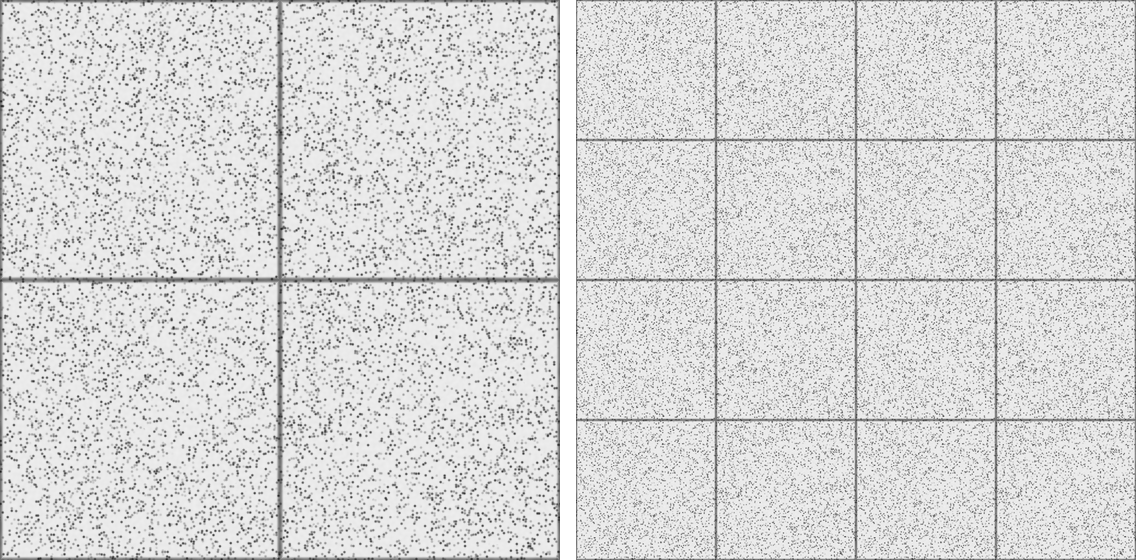
Left: one tile. Right: repeated 2 by 2.
A Shadertoy shader for this texture:

```glsl
// Pale speckled floor: two by two square slabs with soft grey joints.
// Specks are jittered soft dots on a wrapped grid, thinned by gradient noise;
// the joints are a distance to the slab edge, unevenly worn along their length.

const float SLABS = 2.0;            // slabs across and down
const float SPECK_CELLS = 256.0;    // speck grid cells across
const float SPECK_CHANCE = 0.17;    // share of cells holding a speck
const float SPECK_RADIUS = 0.95;    // in cells, to the end of the soft rim
const float SPECK_JITTER = 0.5;     // in cells
const vec2 SPECK_DARKNESS = vec2(0.15, 0.80);
const float CLUSTERING = 0.35;      // how much the speck density wanders
const float CLUSTER_CELLS = 24.0;
const float JOINT_CORE = 0.0008;    // half width of the darkest part
const float JOINT_RIM = 0.0072;     // half width including the soft edge
const float JOINT_DARKNESS = 0.50;
const float JOINT_WEAR = 0.22;
const float WEAR_CELLS = 48.0;
const float MOTTLE = 0.022;         // faint unevenness of the slab face
const float MOTTLE_CELLS = 128.0;
const vec3 SLAB_COLOUR = vec3(0.92);

// Four random values in 0..1 for an integer cell
vec4 hash4(vec2 cell, uint seed) {
    uvec2 c = uvec2(cell);
    uint h = c.x * 1597u + c.y * 51749u + seed * 7919u;
    vec4 r;
    for (int i = 0; i < 4; i++) {
        h = h * 74779u + 28913u;
        h = (h ^ (h >> 16)) * 73244475u;
        h ^= h >> 15;
        r[i] = float(h & 65535u) / 65535.0;
    }
    return r;
}

float cornerSlope(vec2 corner, vec2 offset, float period, uint seed) {
    float angle = 6.28319 * hash4(mod(corner, period), seed).x;
    return dot(vec2(cos(angle), sin(angle)), offset);
}

// Gradient noise, about -0.7..0.7, repeating every `period` cells
float gradientNoise(vec2 p, float period, uint seed) {
    vec2 i = floor(p), f = p - i;
    vec2 u = f * f * f * (f * (f * 6.0 - 15.0) + 10.0);
    vec2 e = vec2(1.0, 0.0);
    float low = mix(cornerSlope(i, f, period, seed),
                    cornerSlope(i + e.xy, f - e.xy, period, seed), u.x);
    float high = mix(cornerSlope(i + e.yx, f - e.yx, period, seed),
                     cornerSlope(i + e.xx, f - e.xx, period, seed), u.x);
    return mix(low, high, u.y);
}

// Light left after the specks near a point
float speckLight(vec2 uv) {
    vec2 p = uv * SPECK_CELLS;
    float cluster = gradientNoise(uv * CLUSTER_CELLS, CLUSTER_CELLS, 3u);
    float chance = SPECK_CHANCE * (1.0 + CLUSTERING * cluster);
    float light = 1.0;
    for (int y = -1; y <= 1; y++) {
        for (int x = -1; x <= 1; x++) {
            vec2 cell = floor(p) + vec2(x, y);
            vec4 rnd = hash4(mod(cell, SPECK_CELLS), 1u);
            vec2 centre = cell + 0.5 + SPECK_JITTER * (rnd.xy - 0.5);
            float dot01 = 1.0 - smoothstep(0.0, SPECK_RADIUS, distance(p, centre));
            float present = smoothstep(-0.01, 0.01, chance - rnd.z);
            light *= 1.0 - present * dot01 * mix(SPECK_DARKNESS.x, SPECK_DARKNESS.y, rnd.w);
        }
    }
    return light;
}

// Light left by the joints between slabs
float jointLight(vec2 uv, float pixel) {
    vec2 toEdge = abs(fract(uv * SLABS + 0.5) - 0.5) / SLABS;
    float d = min(toEdge.x, toEdge.y);
    float joint = 1.0 - smoothstep(JOINT_CORE, max(JOINT_RIM, JOINT_CORE + pixel), d);
    float wear = gradientNoise(uv * WEAR_CELLS + 0.37, WEAR_CELLS, 5u);
    return 1.0 - joint * JOINT_DARKNESS * (1.0 + JOINT_WEAR * wear);
}

void mainImage(out vec4 fragColor, in vec2 fragCoord) {
    vec2 uv = fragCoord / iResolution.xy;
    float pixel = 1.0 / min(iResolution.x, iResolution.y);

    // Slab face
    float mottle = gradientNoise(uv * MOTTLE_CELLS, MOTTLE_CELLS, 9u);
    vec3 colour = SLAB_COLOUR * (1.0 + MOTTLE * mottle);

    // Specks and joints
    colour *= speckLight(uv) * jointLight(uv, pixel);
    fragColor = vec4(colour, 1.0);
}
```
